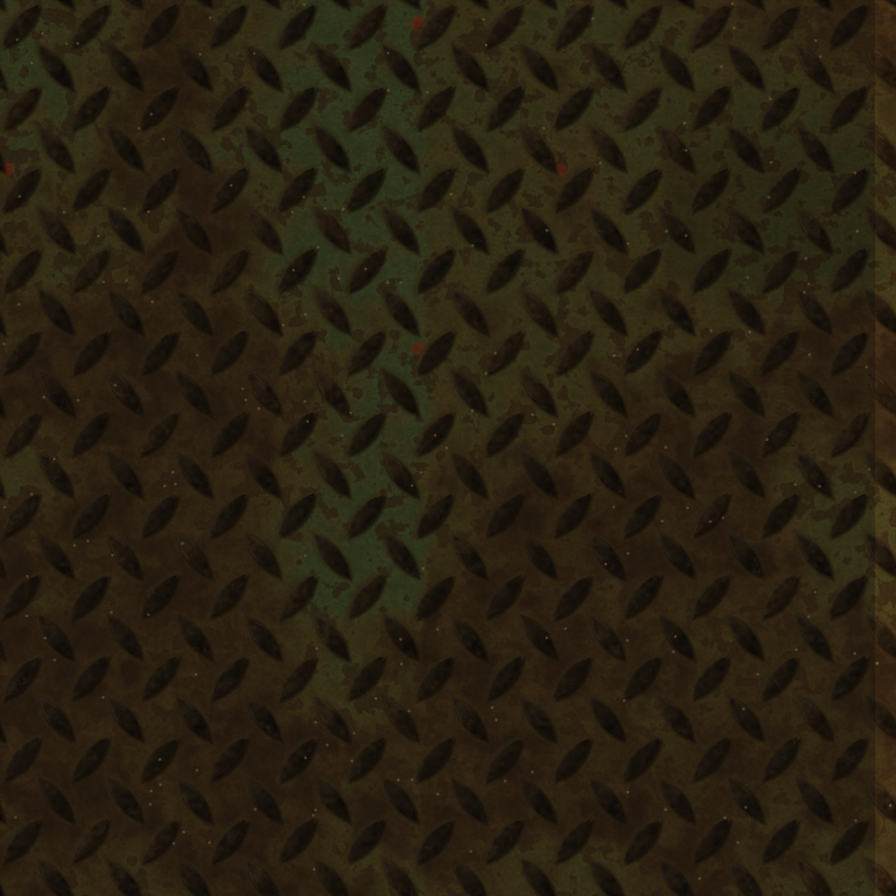
Write a WebGL 1 fragment shader that draws this texture.

```glsl
precision highp float;
uniform vec2 u_resolution;

const vec2 REPEATS = vec2(13.0, 11.0);
const vec2 FIRST_RISING = vec2(0.305, 0.685);
const float HALF_LENGTH = 0.0300;
const float HALF_WIDTH = 0.0090;
const float TILT_RISING = 0.86;
const float TILT_FALLING = -0.91;
const vec2 LIGHT = vec2(-0.86, 0.51);
const vec2 SHADOW_SHIFT = vec2(0.0025, -0.0030);
const float PANEL_EDGE = 0.472;
const float PANEL_TOP = 0.68;
const float STRIP_EDGE = 0.9766;
const float FLECK_GRID = 75.0;

const vec3 BROWN = vec3(0.190, 0.140, 0.070);
const vec3 DARK_RUST = vec3(0.145, 0.100, 0.055);
const vec3 OLIVE = vec3(0.215, 0.190, 0.088);
const vec3 GREEN = vec3(0.180, 0.215, 0.115);
const vec3 OCHRE = vec3(0.240, 0.175, 0.085);
const vec3 IRON = vec3(0.092, 0.072, 0.045);
const vec3 WORN_IRON = vec3(0.185, 0.152, 0.110);
const vec3 RED_PAINT = vec3(0.360, 0.110, 0.050);
const vec3 FLECK = vec3(0.420, 0.360, 0.240);

float hash(vec2 p) {
  return fract(sin(dot(p, vec2(127.1, 311.7))) * 43758.5453);
}

float noise(vec2 p) {
  vec2 i = floor(p), f = fract(p);
  f = f * f * (3.0 - 2.0 * f);
  return mix(mix(hash(i), hash(i + vec2(1.0, 0.0)), f.x),
             mix(hash(i + vec2(0.0, 1.0)), hash(i + 1.0), f.x), f.y);
}

float fbm(vec2 p) {
  float sum = 0.0, weight = 0.5;
  for (int i = 0; i < 5; i++) {
    sum += weight * noise(p);
    p = mat2(1.6, 1.2, -1.2, 1.6) * p + 7.3;
    weight *= 0.5;
  }
  return sum;
}

// Signed distance to a pointed lens turned by the given angle
float lens(vec2 p, float angle) {
  float c = cos(angle), s = sin(angle);
  vec2 q = vec2(c * p.x + s * p.y, c * p.y - s * p.x);
  float radius = (HALF_LENGTH * HALF_LENGTH + HALF_WIDTH * HALF_WIDTH) / (2.0 * HALF_WIDTH);
  return length(vec2(q.x, abs(q.y) + radius - HALF_WIDTH)) - radius;
}

// Flat plate: rust, paint remains, stains and pits
vec3 plate(vec2 p) {
  float left = 1.0 - smoothstep(PANEL_EDGE - 0.006, PANEL_EDGE + 0.012, p.x);
  float top = smoothstep(PANEL_TOP - 0.03, PANEL_TOP + 0.03, p.y);
  float broad = fbm(p * 5.0 + 3.1);
  float mottle = fbm(p * 24.0 + 11.0);
  float detail = fbm(p * 75.0);
  float paint = broad + 0.35 * (mottle - 0.5) - 0.05 + 0.13 * top
      + left * (0.05 + 0.20 * smoothstep(0.29, 0.42, p.x) + 0.05 * top);

  vec3 color = mix(DARK_RUST, BROWN, smoothstep(0.28, 0.58, mottle + 0.4 * (broad - 0.5)));
  color = mix(color, OLIVE, 0.9 * smoothstep(0.40, 0.62, paint));
  color = mix(color, GREEN, (0.35 + 0.5 * left) * smoothstep(0.56, 0.76, paint));
  color = mix(color, OCHRE, 0.45 * smoothstep(0.54, 0.72, fbm(p * 32.0 + 40.0)));
  color = mix(color, DARK_RUST, 0.75 * smoothstep(0.52, 0.66, detail + 0.3 * (mottle - 0.5)));
  color *= 1.0 - 0.16 * top * smoothstep(0.735, 0.745, p.x) * (1.0 - smoothstep(0.78, 0.95, p.y));
  return color * (0.83 + 0.34 * detail);
}

// One lattice of raised lenses with rusty halo, shadow and lit flank
vec3 tread(vec3 color, vec2 p, vec2 origin, float angle, float pixel) {
  vec2 grid = p * REPEATS - origin;
  vec2 id = floor(grid + 0.5);
  float wear = hash(id + angle * 5.0);
  vec2 jitter = vec2(hash(id + 3.7), hash(id + 8.2)) - 0.5;
  vec2 local = (grid - id) / REPEATS - 0.0018 * jitter;
  float rough = noise(p * 170.0) - 0.5;
  float d = lens(local, angle + 0.06 * jitter.x) + 0.0012 * rough;
  float shade = lens(local - SHADOW_SHIFT, angle);
  float facing = dot(local, LIGHT) / HALF_WIDTH;

  color = mix(color, BROWN * 0.92, 0.65 * (1.0 - smoothstep(0.0, 0.008, d)));
  color *= 1.0 - 0.50 * (1.0 - smoothstep(-0.002, 0.004, shade));
  float rim = 1.0 - smoothstep(0.0, 0.0022, abs(d + 0.0006));
  vec3 metal = mix(IRON, DARK_RUST, 0.55 * smoothstep(0.6, 1.0, wear) + 0.25 * noise(p * 90.0));
  metal *= 0.95 + 0.22 * clamp(facing, -1.0, 1.0) + 0.45 * rough;
  metal = mix(metal, WORN_IRON, (0.2 + 0.5 * wear) * rim * smoothstep(-0.1, 0.8, facing));
  metal = mix(metal, WORN_IRON, 0.35 * smoothstep(0.62, 0.85, fbm(p * 130.0) + 0.12 * wear));
  return mix(color, metal, 1.0 - smoothstep(-pixel, pixel, d));
}

void main() {
  vec2 p = gl_FragCoord.xy / u_resolution;
  float pixel = 1.0 / min(u_resolution.x, u_resolution.y);
  vec3 color = plate(p);

  // Chipped red paint
  float chips = 0.006 * (fbm(p * 110.0) - 0.5);
  for (int i = 0; i < 2; i++) {
    float k = float(i);
    float d = min(length(p - vec2(PANEL_EDGE - 0.006, 0.974 - 0.362 * k)),
                  length(p - vec2(0.009 + 0.616 * k, 0.811)));
    color = mix(color, RED_PAINT, 0.65 * (1.0 - smoothstep(0.004, 0.010, d + 2.0 * chips)));
  }

  color = tread(color, p, FIRST_RISING, TILT_RISING, pixel);
  color = tread(color, p, FIRST_RISING + 0.5, TILT_FALLING, pixel);

  // Pale flecks and fine grain
  vec2 cell = floor(p * FLECK_GRID);
  vec2 spot = 0.2 + 0.6 * vec2(hash(cell + 1.3), hash(cell + 5.9));
  float dist = length(fract(p * FLECK_GRID) - spot) / FLECK_GRID;
  float fleck = step(0.965, hash(cell)) * (1.0 - smoothstep(0.0006, 0.0014 + pixel, dist));
  color = mix(color, FLECK, 0.6 * fleck);
  color *= 0.93 + 0.14 * noise(p * 380.0);

  // Lighter strip along the right side
  float strip = smoothstep(STRIP_EDGE - pixel, STRIP_EDGE + pixel, p.x);
  color *= mix(vec3(1.0), vec3(1.38, 1.30, 1.20), strip);
  gl_FragColor = vec4(color, 1.0);
}
```
